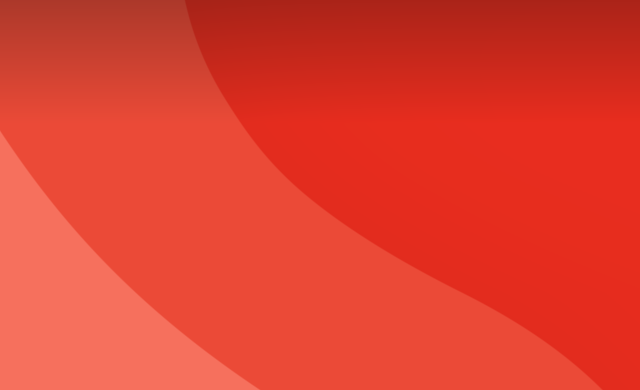
This background is drawn by a Shadertoy shader. Its source:

```glsl
// Flowing red bands split by smooth curves, under a shadow fading from the top.
#define DEEP_RED vec3(0.910, 0.176, 0.120)
#define BAND_RED vec3(0.920, 0.290, 0.216)
#define CORAL vec3(0.965, 0.440, 0.365)
#define SHADOW_TINT vec3(0.060, 0.045, 0.035)
#define SHADOW_STRENGTH 0.285
#define SHADOW_DEPTH 0.315
#define EDGE_SOFTNESS 0.0025
#define EDGE_SHADE 0.025

// Cubic Hermite curve giving x at depth y; knots hold (depth, x, slope).
// Depths outside the two knots continue along the end tangents.
float hermite(float y, vec3 a, vec3 b) {
    float span = b.x - a.x;
    float t = clamp((y - a.x) / span, 0.0, 1.0);
    float s = t * t * (3.0 - 2.0 * t);
    float bend = t * (1.0 - t) * ((1.0 - t) * a.z - t * b.z);
    return mix(a.y, b.y, s) + span * bend
         + min(y - a.x, 0.0) * a.z + max(y - b.x, 0.0) * b.z;
}

// S-shaped border between the middle band and the deep red
float upperBorder(float y) {
    vec3 top = vec3(0.00, 0.474, 0.22);
    vec3 high = vec3(0.25, 0.575, 0.62);
    vec3 middle = vec3(0.50, 0.784, 1.20);
    vec3 low = vec3(0.75, 1.184, 2.00);
    vec3 bottom = vec3(1.00, 1.545, 1.00);
    if (y < high.x) return hermite(y, top, high);
    if (y < middle.x) return hermite(y, high, middle);
    if (y < low.x) return hermite(y, middle, low);
    return hermite(y, low, bottom);
}

// Border between the coral corner and the middle band
float lowerBorder(float y) {
    return hermite(y, vec3(0.335, 0.0, 0.66), vec3(1.0, 0.667, 1.50));
}

// Turns a horizontal offset into an approximate distance
float normalDistance(float offset) {
    float slope = length(vec2(dFdx(offset), dFdy(offset))) * iResolution.y;
    return offset / max(slope, 1.0);
}

float coverage(float dist) {
    float width = max(EDGE_SOFTNESS, 0.75 / iResolution.y);
    return smoothstep(-width, width, dist);
}

void mainImage(out vec4 fragColor, in vec2 fragCoord) {
    // Height units, with depth measured down from the top
    vec2 p = fragCoord / iResolution.y;
    float aspect = iResolution.x / iResolution.y;
    p.x *= 1.641 / aspect;
    float depth = 1.0 - p.y;

    float upper = normalDistance(p.x - upperBorder(depth));
    float lower = normalDistance(p.x - lowerBorder(depth));

    // Layer the bands, slightly darkening the red beside its border
    vec3 red = DEEP_RED * (1.0 - EDGE_SHADE * exp(-5.0 * max(upper, 0.0)));
    vec3 color = mix(CORAL, BAND_RED, coverage(lower));
    color = mix(color, red, coverage(upper));

    // Shadow from the top edge
    float shadow = clamp(1.0 - depth / SHADOW_DEPTH, 0.0, 1.0);
    color = mix(color, SHADOW_TINT, SHADOW_STRENGTH * shadow);

    fragColor = vec4(color, 1.0);
}
```
